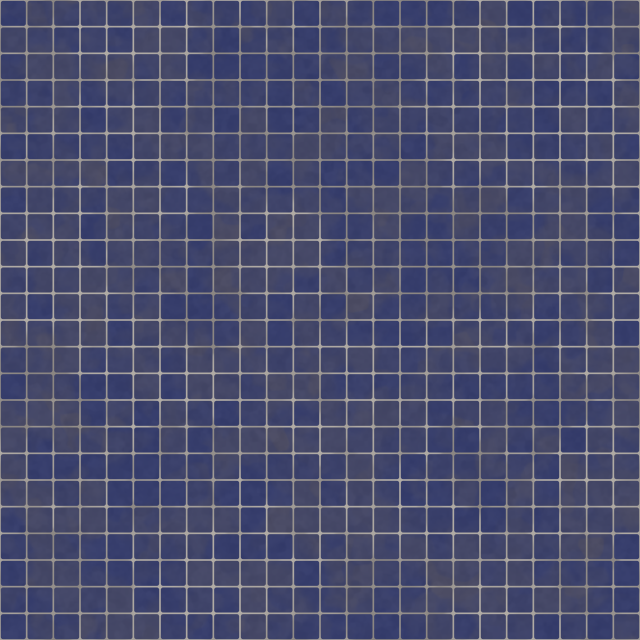
This pattern is drawn by a WebGL 1 fragment shader. Its source:

```glsl
precision highp float;

uniform vec2 u_resolution;

const float TILES = 24.0;          // repeats across and down
const float GROUT_WIDTH = 0.062;   // in tile units
const float CORNER_RADIUS = 0.09;  // in tile units
const float TILE_VARIATION = 0.62; // share of wear decided per tile
const float SMUDGE_STRENGTH = 0.022;
const float STAIN_STRENGTH = 0.35;

const vec3 BLUE_GLAZE = vec3(0.212, 0.240, 0.422);
const vec3 WORN_GLAZE = vec3(0.272, 0.282, 0.402);
const vec3 STAIN = vec3(0.350, 0.330, 0.365);
const vec3 GROUT_LIGHT = vec3(0.690, 0.670, 0.645);
const vec3 GROUT_DIRTY = vec3(0.545, 0.525, 0.510);

float hash(vec2 cell, float seed) {
  vec3 p = fract(vec3(cell.xyx + seed) * vec3(0.1031, 0.1030, 0.0973));
  p += dot(p, p.yzx + 33.33);
  return fract((p.x + p.y) * p.z);
}

// Smooth cellular noise: random values blended around scattered points.
// Wraps after a whole number of cells.
float cellNoise(vec2 uv, float cells, float seed) {
  vec2 p = uv * cells;
  vec2 base = floor(p);
  float sum = 0.0;
  float total = 0.0;
  for (int y = -1; y <= 1; y++) {
    for (int x = -1; x <= 1; x++) {
      vec2 cell = base + vec2(float(x), float(y));
      vec2 id = mod(cell, cells);
      vec2 jitter = vec2(hash(id, seed + 11.0), hash(id, seed + 23.0));
      vec2 offset = cell + 0.15 + 0.7 * jitter - p;
      float weight = exp(-8.0 * dot(offset, offset));
      sum += weight * hash(id, seed);
      total += weight;
    }
  }
  return sum / total;
}

float roundedBox(vec2 p, float halfSize, float radius) {
  vec2 q = abs(p) - halfSize + radius;
  return length(max(q, 0.0)) + min(max(q.x, q.y), 0.0) - radius;
}

vec3 glazeColor(vec2 uv, vec2 tileId) {
  // Each tile has its own tone, softened by clouds of wear
  float tone = hash(tileId, 3.0);
  float clouds = 0.6 * cellNoise(uv, 19.0, 41.0) + 0.4 * cellNoise(uv, 43.0, 57.0);
  float wear = mix(smoothstep(0.2, 0.8, clouds), tone, TILE_VARIATION);
  vec3 color = mix(BLUE_GLAZE, WORN_GLAZE, smoothstep(0.1, 0.85, wear));

  // Sparse brownish stains, stronger on some tiles
  float stain = smoothstep(0.62, 0.95, cellNoise(uv, 31.0, 73.0));
  color = mix(color, STAIN, STAIN_STRENGTH * stain * smoothstep(0.3, 0.9, tone));

  // Fine smudges
  float smudge = cellNoise(uv, 67.0, 89.0) + 0.5 * cellNoise(uv, 139.0, 97.0) - 0.75;
  return color + SMUDGE_STRENGTH * smudge;
}

vec3 groutColor(vec2 uv) {
  float dirt = 0.6 * cellNoise(uv, 6.0, 113.0) + 0.4 * cellNoise(uv, 29.0, 131.0);
  return mix(GROUT_LIGHT, GROUT_DIRTY, smoothstep(0.25, 0.8, dirt));
}

void main() {
  vec2 uv = gl_FragCoord.xy / u_resolution;
  vec2 grid = uv * TILES;
  vec2 tileId = floor(grid);
  float pixel = TILES / min(u_resolution.x, u_resolution.y);

  // Rounded tile, with grout centred on the grid lines
  float edge = roundedBox(fract(grid) - 0.5, 0.5 - 0.5 * GROUT_WIDTH, CORNER_RADIUS);
  float tileMask = clamp(0.5 - edge / pixel, 0.0, 1.0);

  vec3 color = mix(groutColor(uv), glazeColor(uv, tileId), tileMask);
  gl_FragColor = vec4(color, 1.0);
}
```
